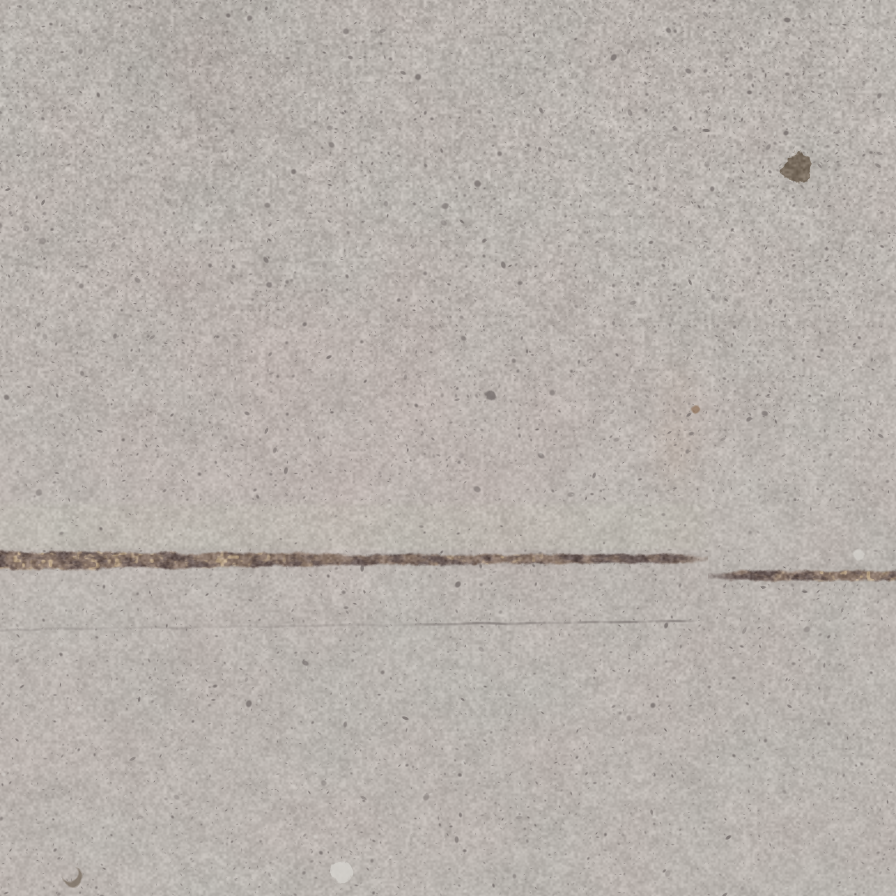
Give the GLSL for this texture, as a three.js fragment shader.

```glsl
varying vec2 vUv;

const vec3 CONCRETE = vec3(0.726, 0.704, 0.684);
const vec3 PINK_TINT = vec3(0.008, -0.004, -0.002);
const vec3 BAND_TINT = vec3(0.006, 0.012, 0.002);
const vec3 PIT = vec3(0.42, 0.39, 0.385);
const vec3 PALE_CHIP = vec3(0.84, 0.83, 0.81);
const vec3 CRACK_DARK = vec3(0.36, 0.30, 0.29);
const vec3 CRACK_EARTH = vec3(0.53, 0.45, 0.40);
const vec3 CRACK_STRAW = vec3(0.74, 0.65, 0.53);
const vec3 STAIN = vec3(0.45, 0.40, 0.345);
const vec3 RUST = vec3(0.66, 0.52, 0.40);
const float JOINT_BREAK = 0.79;
const float EDGE = 0.0015;

float hash(vec2 p) {
  vec3 q = fract(vec3(p.xyx) * 0.1031);
  q += dot(q, q.yzx + 33.33);
  return fract((q.x + q.y) * q.z);
}

float noise(vec2 p) {
  vec2 i = floor(p), f = fract(p);
  f = f * f * (3.0 - 2.0 * f);
  return mix(mix(hash(i), hash(i + vec2(1.0, 0.0)), f.x),
             mix(hash(i + vec2(0.0, 1.0)), hash(i + 1.0), f.x), f.y);
}

float fbm(vec2 p) {
  float sum = 0.0, amp = 0.5;
  for (int i = 0; i < 4; i++) {
    sum += amp * noise(p);
    p = mat2(0.8, -0.6, 0.6, 0.8) * p * 2.03 + 17.3;
    amp *= 0.5;
  }
  return sum / 0.9375;
}

// Scattered tilted grains, one candidate per cell
float specks(vec2 p, float cells, float chance, float size, float seed) {
  vec2 id = floor(p * cells);
  vec2 key = id + seed;
  vec2 center = 0.25 + 0.5 * vec2(hash(key + 3.1), hash(key + 7.7));
  vec2 d = (fract(p * cells) - center) / cells;
  float angle = 6.283 * hash(key + 11.9);
  float c = cos(angle), s = sin(angle);
  d = mat2(c, -s, s, c) * d;
  d.y *= 1.0 + 1.4 * hash(key + 19.3);
  float pick = hash(key + 23.7);
  float radius = size * mix(0.4, 1.0, pick * pick);
  float shape = 1.0 - smoothstep(-EDGE, EDGE, length(d) - radius);
  return shape * step(hash(key + 31.1), chance) * mix(0.35, 1.0, hash(key + 41.3));
}

// Soft disc with a ragged outline
float blot(vec2 p, vec2 center, float radius, float ragged) {
  float wobble = ragged * (fbm(p * 110.0) - 0.5);
  return 1.0 - smoothstep(-EDGE, EDGE, length(p - center) - radius + wobble);
}

float glow(vec2 p, vec2 center, vec2 size) {
  vec2 d = (p - center) / size;
  return exp(-dot(d, d));
}

void main() {
  vec2 p = vUv;
  float leftSlab = 1.0 - smoothstep(JOINT_BREAK - 0.015, JOINT_BREAK + 0.01, p.x);
  float upper = smoothstep(0.38, 0.8, p.y);

  // Broad tone
  vec3 color = CONCRETE + 0.022 * (fbm(p * 5.0) - 0.5) + 0.06 * (fbm(p * 42.0) - 0.5);
  color += PINK_TINT * (glow(p, vec2(0.42, 0.53), vec2(0.4, 0.16)) + 2.0 * fbm(p * 13.0 + 40.0) - 1.0);
  color -= 0.035 * glow(p, vec2(0.21, 0.94), vec2(0.09, 0.08));
  float band = smoothstep(0.383, 0.39, p.y) * (1.0 - smoothstep(0.432, 0.442, p.y));
  color += BAND_TINT * band * leftSlab;
  color = mix(color, RUST, 0.2 * glow(p, vec2(0.755, 0.52), vec2(0.025, 0.06)) * fbm(p * 24.0));

  // Fine sandy grain
  float grain = 0.5 * noise(p * 255.0) + 0.5 * noise(p.yx * 390.0 + 9.0) - 0.5;
  color += grain * mix(0.135, 0.18, upper);

  // Pits and chips
  float density = mix(0.6, 1.15, upper) + 0.5 * glow(p, vec2(0.86, 0.57), vec2(0.14, 0.2));
  density += 0.3 * glow(p, vec2(0.4, 0.5), vec2(0.3, 0.08));
  density *= mix(1.0, 0.35, band) * mix(0.4, 1.6, fbm(p * 8.0 + 5.0));
  float pits = 0.65 * specks(p, 180.0, 0.24 * density, 0.0012, 5.0);
  pits = max(pits, 0.75 * specks(p + 0.013, 104.0, 0.20 * density, 0.0021, 71.0));
  pits = max(pits, 0.75 * specks(p + 0.007, 47.0, 0.19 * density, 0.0040, 133.0));
  color = mix(color, PIT, pits);
  color = mix(color, PALE_CHIP, 0.55 * specks(p, 84.0, 0.09, 0.0022, 211.0));

  // Faint broken scored line
  float scoreY = mix(0.297, 0.307, p.x / JOINT_BREAK) + 0.002 * (noise(p.xx * 30.0) - 0.5);
  float score = 1.0 - smoothstep(0.0002, 0.0024, abs(p.y - scoreY));
  score *= mix(0.14, 0.42, smoothstep(0.44, 0.52, p.x)) * leftSlab;
  color = mix(color, PIT, score * smoothstep(0.15, 0.75, fbm(vec2(p.x * 50.0, 2.0))) * 1.3);

  // Offset joint, wide at the left and thin past the break
  float onLeft = 1.0 - step(JOINT_BREAK, p.x);
  float jointY = mix(0.357 + 0.003 * (p.x - JOINT_BREAK), 0.374 + 0.003 * p.x, onLeft);
  float halfWidth = mix(0.0052, mix(0.0092, 0.0050, smoothstep(0.0, 0.6, p.x)), onLeft);
  halfWidth *= 0.62 + 0.7 * fbm(vec2(p.x * 42.0, 8.0 + 4.0 * step(jointY, p.y)));
  float fromBreak = smoothstep(0.0, 0.035, abs(p.x - JOINT_BREAK));
  halfWidth *= 0.4 + 0.6 * fromBreak;
  float offset = p.y - jointY;
  float ragged = abs(offset) + 0.004 * (fbm(p * 140.0) - 0.5);
  float joint = 1.0 - smoothstep(-0.0018, 0.0022, ragged - halfWidth);
  color *= 1.0 - 0.08 * fromBreak * exp(-abs(offset) / 0.006);

  // Debris packed inside the joint
  float litter = 1.0 - smoothstep(0.22, 0.42, p.x);
  litter = max(litter, glow(p, vec2(0.55, 0.375), vec2(0.06, 0.05)));
  litter = max(litter, smoothstep(0.84, 0.91, p.x));
  float clumps = fbm(p * vec2(70.0, 130.0));
  vec3 fill = mix(CRACK_DARK, CRACK_EARTH, smoothstep(0.35, 0.75, clumps + 0.15 * litter));
  float straw = smoothstep(0.5, 0.85, noise(p * 230.0 + 31.0));
  fill = mix(fill, CRACK_STRAW, straw * litter * smoothstep(0.3, 0.65, clumps));
  fill += 0.25 * grain;
  color = mix(color, fill, 0.9 * joint * mix(0.35, 1.0, fromBreak));

  // Isolated marks
  color = mix(color, STAIN + 0.2 * grain, 0.92 * blot(p, vec2(0.891, 0.813), 0.0155, 0.016));
  color = mix(color, PALE_CHIP, 0.8 * blot(p, vec2(0.381, 0.027), 0.0115, 0.010));
  float crescent = blot(p, vec2(0.081, 0.021), 0.011, 0.004);
  crescent *= 1.0 - blot(p, vec2(0.078, 0.025), 0.0095, 0.003);
  color = mix(color, STAIN, 0.7 * crescent);
  color = mix(color, RUST * 0.85, 0.7 * blot(p, vec2(0.777, 0.543), 0.0045, 0.005));
  color = mix(color, PIT, 0.7 * blot(p, vec2(0.548, 0.559), 0.0055, 0.006));
  color = mix(color, PALE_CHIP, 0.75 * blot(p, vec2(0.958, 0.381), 0.006, 0.006));

  gl_FragColor = vec4(color, 1.0);
}
```
